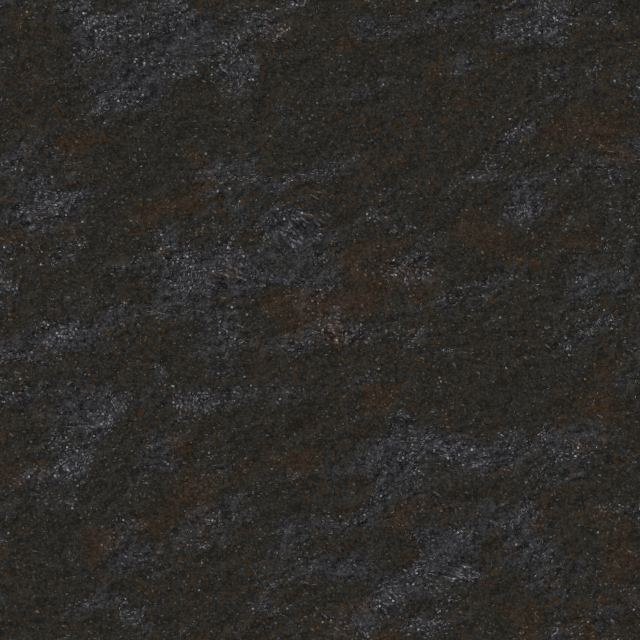
This texture is drawn by a three.js fragment shader. Its source:

```glsl
// Dark weathered rock with blue-grey worn patches, rust stains and pale mineral glints.
varying vec2 vUv;

vec2 hash2(vec2 p) {
  vec3 q = fract(p.xyx * vec3(0.1031, 0.1030, 0.0973));
  q += dot(q, q.yzx + 33.33);
  return fract((q.xx + q.yz) * q.zy);
}

float valueNoise(vec2 p) {
  vec2 cell = floor(p), f = fract(p);
  f = f * f * (3.0 - 2.0 * f);
  float low = mix(hash2(cell).x, hash2(cell + vec2(1.0, 0.0)).x, f.x);
  float high = mix(hash2(cell + vec2(0.0, 1.0)).x, hash2(cell + 1.0).x, f.x);
  return mix(low, high, f.y);
}

float layeredNoise(vec2 p) {
  float sum = 0.0, amplitude = 0.5;
  for (int i = 0; i < 5; i++) {
    sum += amplitude * valueNoise(p);
    p = mat2(1.75, 0.9, -0.9, 1.75) * p + 17.3;
    amplitude *= 0.54;
  }
  return sum;
}

// Cellular noise: distance to the nearest grain centre, and that grain's random id.
vec2 cellular(vec2 p) {
  vec2 cell = floor(p), nearest = vec2(8.0, 0.0);
  for (int y = -1; y <= 1; y++) {
    for (int x = -1; x <= 1; x++) {
      vec2 id = cell + vec2(float(x), float(y));
      float d = length(id + hash2(id) - p);
      if (d < nearest.x) nearest = vec2(d, hash2(id + 71.7).y);
    }
  }
  return nearest;
}

// Round specks kept where the grain id falls under the given share.
float specks(vec2 p, float radius, float share) {
  vec2 grain = cellular(p);
  float kept = 1.0 - smoothstep(share * 0.7, share + 0.001, grain.y);
  return kept * (1.0 - smoothstep(radius * 0.3, radius, grain.x));
}

void main() {
  // Strata lie flat, rising gently to the right, with a ragged warp.
  vec2 strata = vec2(vUv.x + 0.15 * vUv.y, vUv.y - 0.2 * vUv.x);
  float bend = layeredNoise(vUv * 9.0 + 40.0) - 0.5;
  vec2 flow = strata + 0.05 * vec2(bend, -bend);

  float cloud = 0.35 * layeredNoise(flow * vec2(6.0, 8.0) + 3.0)
    + 0.65 * layeredNoise(flow * vec2(14.0, 24.0) + 23.0);
  float wear = smoothstep(0.45, 0.68, cloud);
  float stain = smoothstep(0.62, 0.8, layeredNoise(flow * vec2(12.0, 16.0) + 91.0));
  float rustZone = smoothstep(0.35, 0.6, layeredNoise(vUv * 8.0 + 150.0));

  // Base stone, bluish wear and faint brown stains.
  vec3 color = mix(vec3(0.160, 0.156, 0.140), vec3(0.185, 0.185, 0.192), wear);
  color = mix(color, vec3(0.225, 0.168, 0.125), 0.5 * stain);

  // Shallow relief lit from the upper left, in coarse folds and fine chips.
  vec2 fold = flow * vec2(22.0, 44.0);
  vec2 chip = flow * vec2(75.0, 120.0) + 12.0;
  float relief = layeredNoise(fold) - layeredNoise(fold + vec2(-0.3, 0.5));
  float chips = layeredNoise(chip) - layeredNoise(chip + vec2(-0.4, 0.6));
  color += relief * mix(0.04, 0.08, wear) + chips * mix(0.045, 0.13, wear);

  // Fine grains over the whole surface, stronger on worn stone.
  vec2 grain = cellular(vUv * vec2(235.0, 255.0));
  float grit = (0.45 - grain.x) * 0.06 + (grain.y - 0.5) * 0.06;
  color += grit * mix(0.85, 1.35, wear);

  // Rust flecks gather in the unworn zones.
  float rust = specks(vUv * 150.0 + 9.0, 0.65, 0.2 * rustZone * (1.0 - wear));
  color = mix(color, vec3(0.28, 0.175, 0.085), 0.55 * rust);

  // Pale glints: dense clusters in the wear, a sparse dust elsewhere.
  float cluster = smoothstep(0.42, 0.66, layeredNoise(flow * vec2(24.0, 36.0) + 210.0));
  float glint = specks(flow * vec2(205.0, 245.0), 0.65, 0.02 + 0.5 * wear * cluster);
  float dust = specks(vUv * 235.0 + 31.0, 0.6, 0.07);
  float sparkle = specks(vUv * 170.0 + 77.0, 0.5, 0.09 * wear * cluster);
  color += vec3(0.125, 0.127, 0.137) * glint + 0.075 * dust;
  color += vec3(0.25, 0.25, 0.26) * sparkle;

  gl_FragColor = vec4(clamp(color, 0.0, 1.0), 1.0);
}
```
